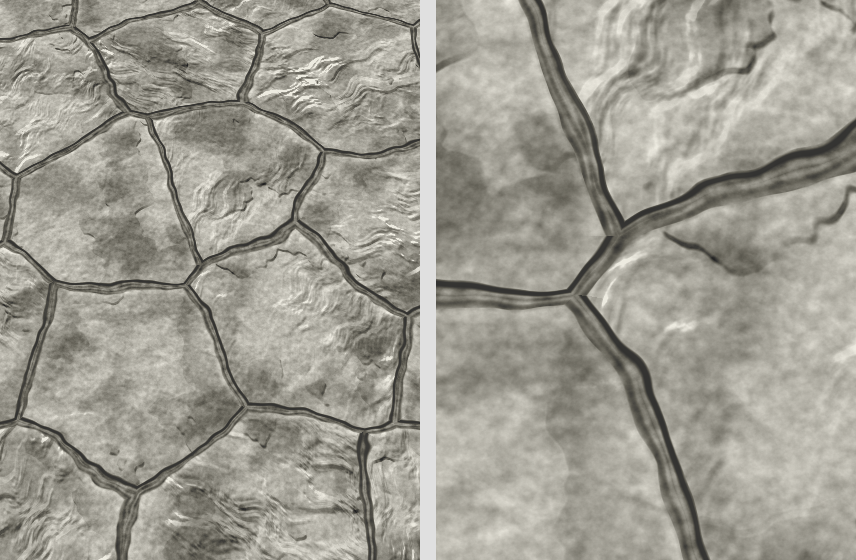
Left, the full canvas; right, a detail of the centre.
Give the GLSL for this texture, as a WebGL 1 fragment shader.

```glsl
precision highp float;
// Stamped stone paving seen in slight perspective: irregular Voronoi slabs
// with narrow shadowed joints. Gradient noise gives each slab ragged stains,
// flaked plates with dark cracks and lumpy ridges, all lit from the top.
uniform vec2 u_resolution;

vec2 hash2(vec2 p) {
  vec3 a = fract(p.xyx * vec3(0.1031, 0.1030, 0.0973));
  a += dot(a, a.yzx + 33.33);
  return fract((a.xx + a.yz) * a.zy);
}

float corner(vec2 cell, vec2 offset) {
  return dot(hash2(cell) * 2.0 - 1.0, offset);
}

float gradientNoise(vec2 p) {
  vec2 i = floor(p), f = p - i;
  vec2 u = f * f * f * (f * (f * 6.0 - 15.0) + 10.0);
  vec2 x = vec2(1.0, 0.0);
  return mix(mix(corner(i, f), corner(i + x, f - x), u.x),
             mix(corner(i + x.yx, f - x.yx), corner(i + 1.0, f - 1.0), u.x), u.y);
}

float fbm(vec2 p) {
  float sum = 0.0, amp = 0.7;
  for (int i = 0; i < 5; i++) {
    sum += amp * gradientNoise(p);
    p = mat2(1.6, 1.2, -1.2, 1.6) * p + 7.3;
    amp *= 0.54;
  }
  return sum;
}

// Slab centres: jittered grid with every other row shifted by half
vec2 slabCentre(vec2 cell) {
  return cell + vec2(0.5 * mod(cell.y, 2.0), 0.0) + 0.18 + 0.64 * hash2(cell + 31.0);
}

// Returns distance to the nearest joint; also the slab and the joint direction
float slabEdge(vec2 p, out vec2 slab, out vec2 outward) {
  vec2 base = floor(p), own = vec2(0.0);
  float nearest = 9.0, edge = 9.0;
  for (int y = -2; y <= 2; y++)
    for (int x = -2; x <= 2; x++) {
      vec2 cell = base + vec2(x, y);
      vec2 d = slabCentre(cell) - p;
      if (dot(d, d) < nearest) { nearest = dot(d, d); slab = cell; own = d; }
    }
  for (int y = -2; y <= 2; y++)
    for (int x = -2; x <= 2; x++) {
      vec2 d = slabCentre(slab + vec2(x, y)) - p;
      vec2 gap = d - own;
      if (dot(gap, gap) > 0.0001) {
        float dist = dot(0.5 * (d + own), normalize(gap));
        if (dist < edge) { edge = dist; outward = normalize(gap); }
      }
    }
  return edge;
}

// Flaked plate mask, different on each slab
float plates(vec2 p, vec2 seed) {
  return smoothstep(0.0, 0.02, fbm(p * 1.3 + seed * 40.0) - 0.02);
}

// Lumpy ridges slanted differently on each slab, strong on rough slabs
float ridges(vec2 p, vec2 seed, float rough) {
  float angle = (seed.x - 0.5) * 2.4 + 0.3;
  vec2 along = mat2(cos(angle), -sin(angle), sin(angle), cos(angle)) * p;
  along += 0.12 * gradientNoise(p * 5.0);
  float lumps = smoothstep(-0.15, 0.20, fbm(along * vec2(2.8, 6.5) + seed * 19.0));
  return (0.05 + 0.33 * rough) * lumps + 0.12 * fbm(p * 10.0);
}

void main() {
  // Ground plane, shrinking towards the top
  vec2 uv = gl_FragCoord.xy / u_resolution.y;
  uv.x -= 0.5 * u_resolution.x / u_resolution.y;
  vec2 p = uv / (1.0 - 0.31 * uv.y) * 2.75 + vec2(5.3, 8.2);
  float soft = 3.0 / u_resolution.y;

  vec2 slab, outward;
  vec2 wobble = vec2(gradientNoise(p * 2.0), gradientNoise(p * 2.0 + 50.0)) * 0.12
              + vec2(gradientNoise(p * 9.0), gradientNoise(p * 9.0 + 50.0)) * 0.022;
  float edge = slabEdge(p + wobble, slab, outward);
  vec2 seed = hash2(slab + 3.0);
  float rough = smoothstep(0.35, 0.65, seed.y) * smoothstep(-0.25, 0.15, gradientNoise(p * 1.7 + 4.0));

  // Ragged stains and mottling on the slab faces
  float cloud = fbm(p * 2.3 + seed * 23.0);
  float plate = plates(p, seed);
  float patches = smoothstep(-0.10, 0.14, cloud + 0.06 * gradientNoise(p * 25.0));
  float stain = clamp(0.42 * plate + 0.50 * patches + 0.5 * cloud, 0.0, 1.0);
  stain *= 0.35 + 0.65 * smoothstep(0.0, 0.16, edge + 0.2 * cloud);
  float tone = 0.715 - 0.25 * stain + 0.04 * (seed.x - 0.5);
  tone += 0.15 * fbm(p * 9.0) + 0.17 * fbm(p * 36.0);

  // Light from the top: shadowed cracks, relief and wet glints
  vec2 toLight = vec2(-0.006, 0.016);
  float crack = plate - plates(p + toLight, seed);
  float broken = smoothstep(-0.10, 0.20, gradientNoise(p * 2.6 + seed * 9.0));
  tone += broken * mix(0.0, crack < 0.0 ? 0.36 : 0.07, crack);
  float lit = ridges(p, seed, rough) - ridges(p + toLight, seed, rough);
  tone += clamp(lit * 1.5, -0.24, 0.12);
  float sheen = smoothstep(0.0, 0.35, gradientNoise(p * 1.9 + 70.0));
  tone += 0.30 * sheen * smoothstep(0.04, 0.10, lit);

  // Joints: grooved floor, shadow below upper slabs, pale rim on lower ones
  float drift = gradientNoise(p * 2.2 + 20.0);
  float width = 0.027 + 0.026 * drift + 0.012 * gradientNoise(p * 13.0);
  float facing = smoothstep(-0.5, 0.5, outward.y + 0.8 * drift);
  float rim = smoothstep(width, width + 0.01, edge) * (1.0 - smoothstep(width + 0.01, width + 0.04, edge));
  tone += rim * mix(-0.03, 0.08, facing);
  float lines = sin(edge * 300.0 + 9.0 * gradientNoise(p * 4.0));
  float groove = 0.46 + 0.08 * lines + 0.35 * fbm(p * 22.0);
  tone = mix(groove, tone, smoothstep(width - soft, width + soft, edge));
  float shadow = 1.0 - smoothstep(0.003, 0.008 + soft, abs(edge - width * 0.7));
  tone = mix(tone, 0.19, shadow * mix(0.95, 0.22, facing));

  tone = clamp(tone, 0.12, 0.93);
  vec3 warmth = vec3(0.0, 0.01, 0.05) * smoothstep(0.12, 0.42, tone);
  gl_FragColor = vec4(tone - warmth, 1.0);
}
```
